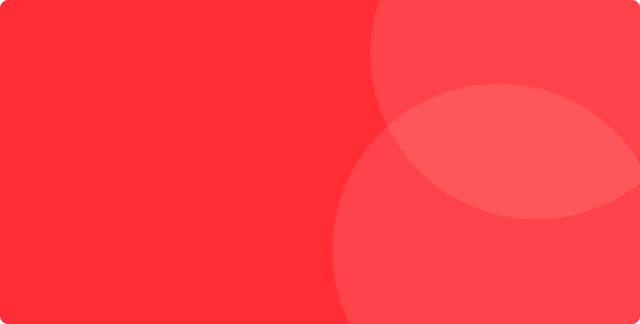
A Shadertoy shader for this background:

```glsl
// A flat red card with rounded corners and two large translucent discs
// overlapping at its right side. Signed distances give smooth coverage,
// and each disc lays a thin veil of white over the colour beneath it.

const vec3 CARD_RED = vec3(1.0, 0.18, 0.21);
const vec3 WHITE = vec3(1.0);
const float VEIL_OPACITY = 0.1;
const float DISC_RADIUS = 0.513;
const float CORNER_RADIUS = 0.025;

float discDistance(vec2 p, vec2 center, float radius) {
    return length(p - center) - radius;
}

float roundedBoxDistance(vec2 p, vec2 halfSize, float radius) {
    vec2 q = abs(p) - halfSize + radius;
    return length(max(q, 0.0)) + min(max(q.x, q.y), 0.0) - radius;
}

// Turns a signed distance into coverage, softened over one pixel
float coverage(float dist, float pixel) {
    return clamp(0.5 - dist / pixel, 0.0, 1.0);
}

vec3 addVeil(vec3 color, vec2 p, vec2 center, float pixel) {
    float disc = coverage(discDistance(p, center, DISC_RADIUS), pixel);
    return mix(color, WHITE, VEIL_OPACITY * disc);
}

void mainImage(out vec4 fragColor, in vec2 fragCoord) {
    // Canvas height is one unit
    float pixel = 1.0 / iResolution.y;
    vec2 p = fragCoord * pixel;
    vec2 halfCanvas = 0.5 * iResolution.xy * pixel;

    // Upper and lower discs
    vec3 color = addVeil(CARD_RED, p, vec2(1.656, 0.836), pixel);
    color = addVeil(color, p, vec2(1.5385, 0.2285), pixel);

    // Rounded card on white
    float card = roundedBoxDistance(p - halfCanvas, halfCanvas, CORNER_RADIUS);
    color = mix(WHITE, color, coverage(card, pixel));

    fragColor = vec4(color, 1.0);
}
```
